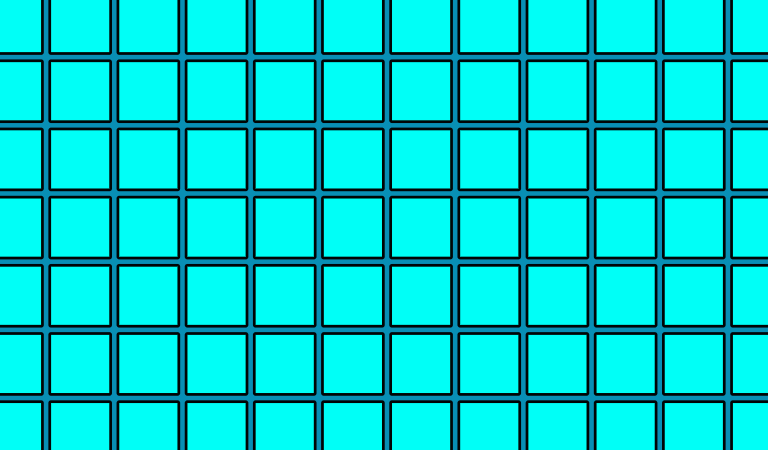
Write a WebGL 1 fragment shader that draws this pattern.

```glsl
precision highp float;
// Square cyan tiles with rounded black outlines, set in blue grout.

uniform vec2 u_resolution;

// Signed distance to a rounded box centred on the origin.
float roundedBox(vec2 p, float halfSize, float radius) {
  vec2 q = abs(p) - halfSize + radius;
  return length(max(q, 0.0)) + min(max(q.x, q.y), 0.0) - radius;
}

// Antialiased coverage of the region where the distance is negative.
float coverage(float dist, float pixel) {
  return clamp(0.5 - dist / pixel, 0.0, 1.0);
}

void main() {
  // Cell units: 6.6 tiles fit the canvas height.
  float pixel = 6.6 / u_resolution.y;
  vec2 grid = gl_FragCoord.xy * pixel - vec2(0.676, 0.762);
  vec2 cell = fract(grid) - 0.5;

  float tile = roundedBox(cell, 0.4665, 0.04);

  vec3 grout = vec3(0.03, 0.56, 0.71);
  vec3 outline = vec3(0.0, 0.02, 0.02);
  vec3 face = vec3(0.0, 1.0, 0.97);

  // Layers: grout, outlined tile, then its face inset by the line width.
  vec3 color = mix(grout, outline, coverage(tile, pixel));
  color = mix(color, face, coverage(tile + 0.04, pixel));
  gl_FragColor = vec4(color, 1.0);
}
```
